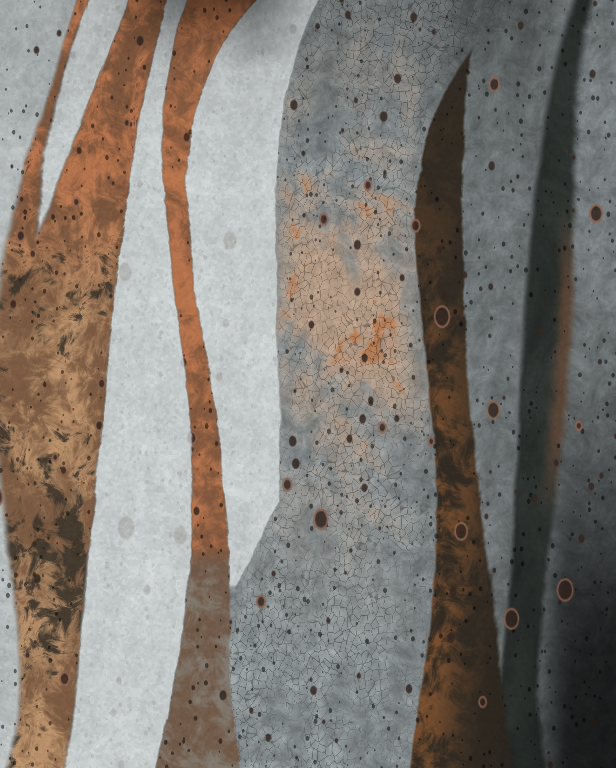
Give the GLSL for this texture, as a WebGL 2 fragment shader.

```glsl
#version 300 es
precision highp float;
uniform vec2 u_resolution;
out vec4 fragColor;

vec2 hash2(vec2 c) {
  vec3 q = fract(c.xyx * vec3(0.1031, 0.103, 0.0973));
  q += dot(q, q.yzx + 33.33);
  return fract((q.xx + q.yz) * q.zy);
}

// x: gap between the two nearest points, y: cell value
vec2 cellular(vec2 p) {
  vec3 near = vec3(8, 8, 0);
  for (int k = 0; k < 9; k++) {
    vec2 c = floor(p) + vec2(k % 3 - 1, k / 3 - 1);
    float d = length(c + hash2(c) - p);
    if (d < near.x) near = vec3(d, near.x, hash2(c + 71.0).x);
    else near.y = min(near.y, d);
  }
  return vec2(near.y - near.x, near.z);
}

// Layered, warped sines
float mottle(vec2 p) {
  float sum = 0.0, amp = 0.6;
  for (int i = 0; i < 6; i++) {
    p = mat2(0.8, -0.6, 0.6, 0.8) * p * 1.75 + 0.8 * sin(p.yx * 1.3 + float(i));
    sum += amp * sin(p.x) * cos(p.y);
    amp *= 0.72;
  }
  return sum;
}

// Smooth curve through five evenly spaced heights
float edge(float v, float a, float b, float c, float d, float e) {
  float t = 4.0 * v, d2 = c - 2.0 * b + a, d3 = d - 3.0 * c + 3.0 * b - a;
  float d4 = e - 4.0 * d + 6.0 * c - 4.0 * b + a;
  return a + t * (b - a + (t - 1.0) / 2.0 * (d2 + (t - 2.0) / 3.0 * (d3 + (t - 3.0) / 4.0 * d4)));
}

float ramp(float x, float s) { return smoothstep(-s, s, x); }

float band(float x, float l, float r, float s) { return ramp(x - l, s) * ramp(r - x, s); }

// Scattered ovals; x: body, y: rim
vec2 knots(vec2 p, float density, float size) {
  vec2 mask = vec2(0);
  for (int k = 0; k < 9; k++) {
    vec2 c = floor(p) + vec2(k % 3 - 1, k / 3 - 1), h = hash2(c + 19.0);
    float r = size * (0.35 + 0.65 * h.y * h.y), s = 0.22 * size;
    float d = length((p - c - hash2(c)) * vec2(1.2, 0.85)) - r;
    mask = max(mask, step(h.x, density) * vec2(ramp(-d, s), 1.0 - smoothstep(0.0, s, abs(d))));
  }
  return mask;
}

void main() {
  vec2 uv = gl_FragCoord.xy / u_resolution;
  vec2 p = vec2(uv.x * u_resolution.x / u_resolution.y, uv.y);
  float v = uv.y;
  float broad = mottle(p * 5.0 + 2.0), medium = mottle(p * vec2(19, 13)), fine = mottle(p * 65.0);
  float x = uv.x + 0.003 * medium + 0.001 * fine;
  float soft = mix(0.0025, 0.01, smoothstep(0.25, 0.55, abs(uv.x - 0.45)));

  // Strip outlines
  float leftL = edge(v, 0.015, 0.02, -0.01, 0.03, 0.125);
  float leftR = edge(v, 0.106, 0.14, 0.17, 0.207, 0.27);
  float paleR = edge(v, 0.252, 0.307, 0.303, 0.268, 0.305);
  float tongueL = edge(v, 0.39, 0.371, 0.342, 0.304, 0.415);
  float tongueR = min(edge(v, 0.43, 0.45, 0.454, 0.449, 0.518), 0.383 + 0.64 * (v - 0.235));
  float darkL = edge(v, 0.665, 0.705, 0.695, 0.677, 0.84);
  float darkR = edge(v, 0.83, 0.795, 0.762, 0.75, 0.775);
  float shadeL = edge(v, 0.8, 0.827, 0.845, 0.868, 0.93);
  float shadeR = edge(v, 0.887, 0.887, 0.922, 0.933, 0.958);
  float rise = max(v - 0.69, 0.0) / 0.31;
  float sliver = band(x, 0.06 + 0.085 * rise * rise, 0.06 + 0.15 * rise, soft) * step(0.69, v);
  float tongue = band(x, tongueL, tongueR, soft) * ramp(v - 0.235, 0.005);
  float pale = max(max(band(x, leftR, paleR, soft), tongue), sliver);

  // Grey skin with rusty stains and a fine net of cracks
  float grey = mix(0.54, 0.43, smoothstep(0.62, 0.8, x)) - 0.1 * smoothstep(0.75, 1.0, v);
  grey = mix(grey, mix(0.17, 0.46, smoothstep(0.1, 0.7, v)), smoothstep(0.86, 0.93, x));
  vec3 color = grey * vec3(0.97, 1.02, 1.03) * (1.0 + 0.1 * medium + 0.11 * fine);
  float centre = band(x, tongueR, darkL, 0.05);
  vec2 offset = (uv - vec2(0.56, 0.61)) / vec2(0.15, 0.22);
  float stain = exp(-dot(offset, offset)) * centre * smoothstep(-0.9, 0.6, broad + 0.7 * medium);
  color = mix(color, vec3(0.72, 0.61, 0.52) * (1.0 + 0.07 * fine), min(0.9, 1.2 * stain));
  color = mix(color, vec3(0.7, 0.4, 0.2), 0.75 * stain * smoothstep(0.45, 1.0, medium + 0.4 * fine));
  float gap = cellular(p * vec2(115, 85) + 0.4 * medium).x;
  color *= 1.0 - 0.3 * centre * smoothstep(0.13, 0.0, gap) * ramp(medium + 0.3, 0.7);
  vec3 chalk = vec3(0.77, 0.79, 0.79) * (1.0 + 0.03 * (medium + fine) - 0.1 * smoothstep(0.75, 1.0, v));
  color = mix(color, chalk, max(pale, 0.75 * ramp(leftL - x, soft)));

  // Weathered bark strips
  vec3 brown = vec3(0.42, 0.3, 0.22), rust = vec3(0.71, 0.45, 0.3), soot = vec3(0.16, 0.15, 0.13);
  float worn = ramp(medium + 0.7 * fine, 0.8);
  vec3 ochre = mix(vec3(0.73, 0.57, 0.42), rust, smoothstep(0.55, 0.8, v));
  float sooty = smoothstep(0.2, 1.1, broad + 0.7 * fine + 0.4 * medium + 0.35 * band(v, 0.2, 0.5, 0.15));
  vec3 left = mix(mix(brown, ochre, 0.2 + 0.8 * worn), soot, 0.8 * sooty);
  vec3 middle = mix(brown, mix(vec3(0.5, 0.47, 0.43), rust, ramp(v - 0.275, 0.015)), 0.3 + 0.7 * worn);
  float glow = smoothstep(0.95, 0.3, v) * worn * smoothstep(0.12, 0.0, x - darkL);
  vec3 dark = mix(soot, vec3(0.55, 0.35, 0.2), 0.08 + 0.75 * glow);
  float ember = ramp(x - shadeR + 0.022, 0.012) * band(v, 0.38, 0.68, 0.08);
  vec3 shade = mix(vec3(0.17, 0.19, 0.18) * (1.0 + 0.15 * medium), brown, 0.7 * ember);
  color = mix(color, left, band(x, leftL, leftR, soft) * (1.0 - sliver));
  color = mix(color, middle, band(x, paleR, tongueL, soft));
  color = mix(color, shade, band(x, shadeL, shadeR, soft));
  color = mix(color, dark, band(x, darkL, darkR, soft));
  color *= 1.0 - 0.5 * pale * (1.0 - pale);

  // Knots, pits and grain
  vec2 large = knots(p * 11.0, 0.25, 0.13), small = knots(p * 32.0 + 7.0, 0.16, 0.19);
  float bare = 1.0 - 0.85 * pale;
  color *= 1.0 - 0.5 * bare * knots(p * 85.0 + 3.0, 0.22, 0.26).x;
  color = mix(color, vec3(0.2, 0.15, 0.13), 0.85 * bare * max(large.x, small.x));
  color = mix(color, vec3(0.6, 0.42, 0.33), 0.75 * bare * large.y);
  color *= 0.965 + 0.07 * cellular(p * 240.0).y;

  // Cast shade
  float canopy = ramp(v - 0.96 + 0.025 * broad, 0.06) * band(uv.x, 0.23, 0.46, 0.08);
  float corner = smoothstep(0.7, 1.0, uv.x) * smoothstep(0.4, 0.0, v);
  fragColor = vec4(color * (1.0 - 0.55 * canopy) * (1.0 - 0.4 * corner), 1);
}
```
